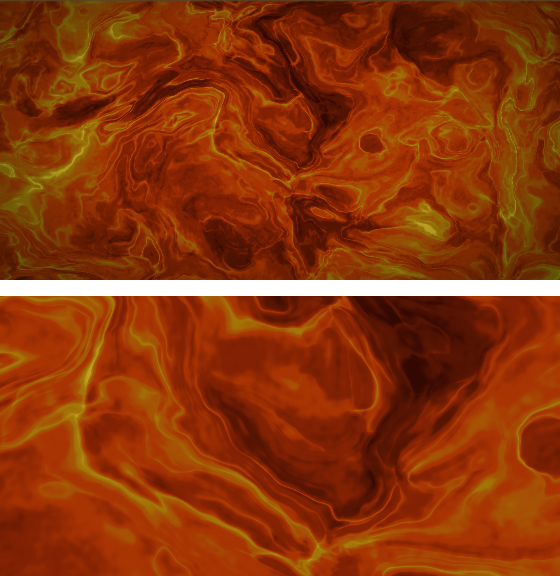
Top, the full canvas; bottom, a detail of the centre.
Write a WebGL 1 fragment shader that draws this texture.

```glsl
precision highp float;
// Curling sheets of fire: gradient noise is bent twice by a smooth flow,
// then its zero lines are drawn as thin bright edges that glow on one side.
// The summed heat runs through a flame palette and a dim olive vignette.

#define FLOW_SCALE 2.2     // size of the large curls
#define WARP 1.45          // strength of the bending
#define BASE_HEAT 0.32     // heat before edges are added
#define BODY_CONTRAST 0.62 // light and dark inside the fire
#define EDGE_WIDTH 0.015   // thickness of bright edges
#define EDGE_LIGHT 0.52    // brightness of edges
#define GLOW_WIDTH 0.09    // soft side of each sheet
#define GLOW_LIGHT 0.27    // brightness of the soft side
#define GRAIN 0.07         // fine speckle
#define VIGNETTE 0.42      // darkening toward the corners

uniform vec2 u_resolution;

vec2 hash2(vec2 p) {
  vec3 h = fract(p.xyx * vec3(0.1031, 0.1030, 0.0973));
  h += dot(h, h.yzx + 33.33);
  return fract((h.xx + h.yz) * h.zy);
}

float corner(vec2 cell, vec2 offset, vec2 f) {
  return dot(hash2(cell + offset) * 2.0 - 1.0, f - offset);
}

// Gradient noise, centred on zero
float noise(vec2 p) {
  vec2 i = floor(p), f = fract(p);
  vec2 u = f * f * f * (f * (f * 6.0 - 15.0) + 10.0);
  float low = mix(corner(i, vec2(0.0), f), corner(i, vec2(1.0, 0.0), f), u.x);
  float high = mix(corner(i, vec2(0.0, 1.0), f), corner(i, vec2(1.0), f), u.x);
  return mix(low, high, u.y);
}

mat2 turn(float a) {
  return mat2(cos(a), sin(a), -sin(a), cos(a));
}

float fbm(vec2 p, float gain) {
  float sum = 0.0, amp = 1.0;
  for (int i = 0; i < 5; i++) {
    sum += amp * noise(p);
    p = turn(0.6) * p * 2.03 + 17.3;
    amp *= gain;
  }
  return sum;
}

vec2 flow(vec2 p) {
  return vec2(fbm(p, 0.36), fbm(p + vec2(41.7, 23.1), 0.36));
}

// Soft round region in canvas units
float blob(vec2 p, vec2 centre, vec2 size) {
  vec2 d = (p - centre) / size;
  return exp(-dot(d, d));
}

// Broad hot sides and cool hollows
float regions(vec2 p) {
  float hot = 0.17 * blob(p, vec2(0.10, 0.52), vec2(0.28, 0.50))
            + 0.24 * blob(p, vec2(1.62, 0.20), vec2(0.38, 0.30))
            + 0.13 * blob(p, vec2(1.75, 0.72), vec2(0.30, 0.35));
  float cool = 0.24 * blob(p, vec2(0.82, 0.06), vec2(0.36, 0.22))
             + 0.19 * blob(p, vec2(1.30, 0.85), vec2(0.26, 0.20))
             + 0.10 * blob(p, vec2(0.50, 0.62), vec2(0.25, 0.22));
  return hot - cool;
}

// Folded sheets at several sizes, each broken up by a mask
float sheets(vec2 q) {
  float light = 0.0, scale = 0.9, amp = 1.0;
  for (int i = 0; i < 5; i++) {
    vec2 s = turn(float(i) * 1.3) * q * scale + float(i) * 13.7;
    float d = noise(s);
    float mask = smoothstep(-0.08, 0.30, noise(s * 0.7 + 57.1));
    float edge = exp(-abs(d) / (EDGE_WIDTH * scale));
    float side = smoothstep(-EDGE_WIDTH * scale, EDGE_WIDTH * scale, d);
    float glow = side * exp(-max(d, 0.0) / GLOW_WIDTH);
    light += amp * mask * (EDGE_LIGHT * edge + GLOW_LIGHT * glow);
    scale *= 1.55;
    amp *= 0.84;
  }
  return light;
}

vec3 flame(float heat) {
  vec3 c = mix(vec3(0.20, 0.03, 0.01), vec3(0.34, 0.08, 0.01), smoothstep(-0.08, 0.13, heat));
  c = mix(c, vec3(0.51, 0.13, 0.01), smoothstep(0.13, 0.33, heat));
  c = mix(c, vec3(0.66, 0.20, 0.01), smoothstep(0.33, 0.52, heat));
  c = mix(c, vec3(0.65, 0.32, 0.02), smoothstep(0.52, 0.70, heat));
  c = mix(c, vec3(0.64, 0.46, 0.03), smoothstep(0.70, 0.92, heat));
  return mix(c, vec3(0.80, 0.66, 0.14), smoothstep(0.95, 1.40, heat));
}

void main() {
  vec2 uv = gl_FragCoord.xy / u_resolution;
  vec2 p = gl_FragCoord.xy / u_resolution.y;

  // Bend the plane twice to make curls
  vec2 q = p * FLOW_SCALE * vec2(0.85, 1.1) + vec2(5.3, 9.1);
  vec2 bend = flow(q);
  q += WARP * flow(q + WARP * bend + 3.7);

  float body = fbm(q * 1.3 + bend + 71.0, 0.58);
  float speckle = noise(p * 95.0) + noise(p * 47.0 + 8.0);
  float heat = BASE_HEAT + BODY_CONTRAST * body + regions(p) + sheets(q) + GRAIN * speckle;
  vec3 colour = flame(heat);

  // Olive vignette and the pale rim along the top
  vec2 c = abs(uv * 2.0 - 1.0);
  float rim = smoothstep(0.45, 1.35, length(c * vec2(1.0, 0.85)));
  colour *= 1.0 - VIGNETTE * rim * vec3(1.0, 0.75, 0.8);
  colour = mix(colour, vec3(0.34, 0.27, 0.15), 0.8 * smoothstep(0.993, 0.998, uv.y));
  gl_FragColor = vec4(colour, 1.0);
}
```
